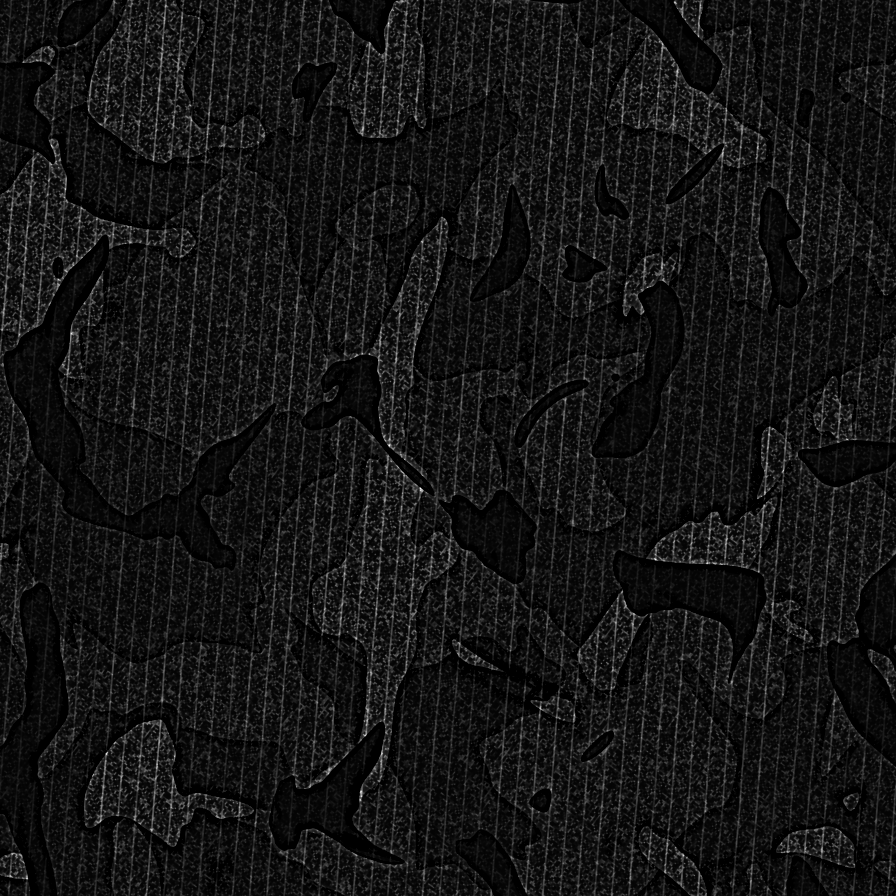
This pattern is drawn by a three.js fragment shader. Its source:

```glsl
// Dark camouflage cloth: grainy grey patches with lit rims, dark halos and fine slanted ribs.
varying vec2 vUv;

// Weave brightness of each kind of patch
const float MID_TONE = 0.63;
const float DARK_TONE = 0.45;
const float LIGHT_TONE = 0.92;
const float BLACK_TONE = 0.23;

// Patch frequency across and up, and the field level where each kind begins
const vec2 DARK_SCALE = vec2(5.8, 4.3);
const vec2 LIGHT_SCALE = vec2(5.6, 4.8);
const vec2 BLACK_SCALE = vec2(6.4, 5.2);
const float DARK_LEVEL = 0.0;
const float LIGHT_LEVEL = 0.2;
const float BLACK_LEVEL = 0.23;
const float WARP = 0.07;

// Edge widths in canvas units, and strengths of rim, glow and halo
const float SHARP_WIDTH = 0.001;
const float RIM_WIDTH = 0.0045;
const float HALO_WIDTH = 0.011;
const float RIM_GAIN = 0.75;
const float GLOW_GAIN = 0.22;
const float HALO_GAIN = 0.95;

// Cloth texture
const float RIB_COUNT = 52.0;
const float RIB_SLANT = 0.08;
const float RIB_GAIN = 0.43;
const float GRAIN_GAIN = 0.46;
const float GRAIN_COUNT = 480.0;
const float BASE_GREY = 0.016;

float hash(vec2 p) {
  vec3 q = fract(vec3(p.xyx) * 0.1031);
  q += dot(q, q.yzx + 33.33);
  return fract((q.x + q.y) * q.z);
}

float valueNoise(vec2 p) {
  vec2 i = floor(p), f = fract(p);
  f = f * f * (3.0 - 2.0 * f);
  float low = mix(hash(i), hash(i + vec2(1.0, 0.0)), f.x);
  float high = mix(hash(i + vec2(0.0, 1.0)), hash(i + 1.0), f.x);
  return mix(low, high, f.y);
}

float slope(vec2 cell, vec2 offset) {
  float angle = 6.2832 * hash(cell);
  return dot(vec2(cos(angle), sin(angle)), offset);
}

float gradientNoise(vec2 p) {
  vec2 i = floor(p), f = fract(p);
  vec2 u = f * f * f * (f * (f * 6.0 - 15.0) + 10.0);
  vec2 e = vec2(1.0, 0.0);
  float low = mix(slope(i, f), slope(i + e, f - e), u.x);
  float high = mix(slope(i + e.yx, f - e.yx), slope(i + 1.0, f - 1.0), u.x);
  return mix(low, high, u.y);
}

// Warped noise whose contours outline the patches
float patchField(vec2 p, vec2 scale, float seed) {
  vec2 w = p * 5.0 + seed;
  p += WARP * vec2(gradientNoise(w), gradientNoise(w + 41.0)) * 2.0;
  vec2 q = p * scale + seed;
  return gradientNoise(q) + 0.42 * gradientNoise(q * 2.3 + 7.0)
       + 0.09 * gradientNoise(q * 6.0 + 19.0);
}

// Approximate signed distance to the outline, positive inside
float patchDistance(vec2 p, vec2 scale, float seed, float level) {
  vec2 e = vec2(0.001, 0.0);
  float f = patchField(p, scale, seed);
  vec2 g = vec2(patchField(p + e, scale, seed), patchField(p + e.yx, scale, seed)) - f;
  return (f - level) / max(length(g) / e.x, 1.2);
}

// Stacks the patches with the given edge width
float stackTones(vec3 d, float width) {
  vec3 m = smoothstep(-width, width, d);
  float tone = mix(MID_TONE, DARK_TONE, m.x);
  tone = mix(tone, LIGHT_TONE, m.y);
  return mix(tone, BLACK_TONE, m.z);
}

// Thin threads, nearly unbroken, beaded along their length
float ribs(vec2 p) {
  float waver = 0.001 * gradientNoise(p * vec2(9.0, 14.0));
  float x = (p.x - RIB_SLANT * p.y + waver) * RIB_COUNT;
  float thread = floor(x);
  float line = 1.0 - smoothstep(0.01, 0.09, abs(fract(x) - 0.5));
  float bead = valueNoise(vec2(thread * 3.7, p.y * 190.0));
  return line * mix(0.55, 1.0, hash(vec2(thread, 5.0))) * mix(0.45, 1.3, bead);
}

void main() {
  vec2 p = vUv;
  vec3 d = vec3(patchDistance(p, DARK_SCALE, 13.0, DARK_LEVEL),
                patchDistance(p, LIGHT_SCALE, 57.0, LIGHT_LEVEL),
                patchDistance(p, BLACK_SCALE, 91.0, BLACK_LEVEL));

  // Sharp minus softened tones: a thin bright rim inside, a wide dark halo outside
  float tone = stackTones(d, SHARP_WIDTH);
  float rim = max(tone - stackTones(d, RIM_WIDTH), 0.0);
  float relief = tone - stackTones(d, HALO_WIDTH);

  // The grain lattice is turned so that it never lines up with the canvas
  float grain = pow(valueNoise(mat2(0.8, 0.6, -0.6, 0.8) * p * GRAIN_COUNT + 500.0), 3.0);
  float weave = GRAIN_GAIN * grain + RIB_GAIN * ribs(p);
  float edge = (RIM_GAIN * rim + GLOW_GAIN * max(relief, 0.0)) * (0.7 + 0.9 * grain);
  float grey = BASE_GREY + tone * weave + edge + HALO_GAIN * min(relief, 0.0);
  gl_FragColor = vec4(vec3(clamp(grey, 0.0, 1.0)), 1.0);
}
```
